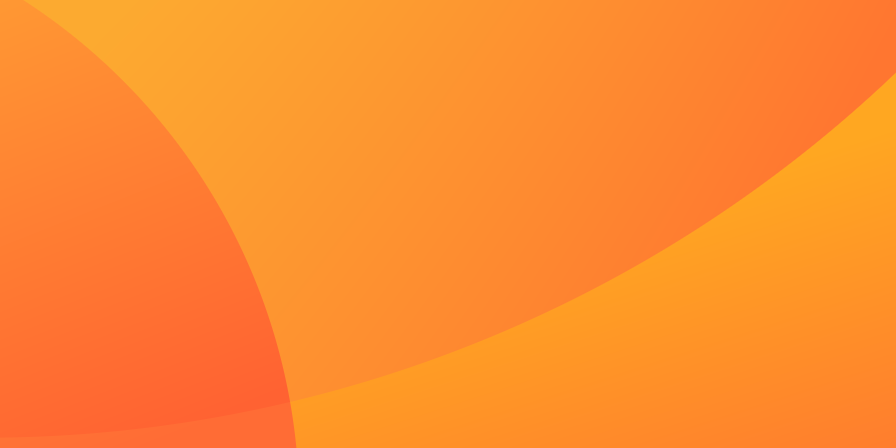
A Shadertoy shader for this background:

```glsl
// Lengths are in canvas heights, origin at the lower left.
const vec2 SWEEP_CENTER = vec2(-0.033, 2.966);
const float SWEEP_RADIUS = 2.943;
const vec2 DISC_CENTER = vec2(-0.678, -0.131);
const float DISC_RADIUS = 1.346;

// Each ramp holds (offset, x slope, y slope, x squared slope).
const vec4 GROUND_RAMP = vec4(0.095, 0.452, -1.393, 0.0);
const vec4 SWEEP_RAMP = vec4(0.269, 0.346, -0.385, 0.10);
const vec4 DISC_RAMP = vec4(0.889, 0.352, -0.889, 0.0);

const vec3 GROUND_AMBER = vec3(1.0, 0.655, 0.130);
const vec3 GROUND_ORANGE = vec3(1.0, 0.490, 0.180);
const vec3 SWEEP_AMBER = vec3(0.990, 0.665, 0.190);
const vec3 SWEEP_CORAL = vec3(1.0, 0.462, 0.190);
const vec3 DISC_ORANGE = vec3(1.0, 0.596, 0.200);
const vec3 DISC_CORAL = vec3(1.0, 0.384, 0.196);

// Extra light on the disc where the sweep does not cover it.
const vec3 DISC_LIFT = vec3(0.0, 0.040, 0.012);

vec3 gradient(vec2 p, vec4 ramp, vec3 startColor, vec3 endColor) {
    float t = dot(ramp, vec4(1.0, p, p.x * p.x));
    return mix(startColor, endColor, clamp(t, 0.0, 1.0));
}

// Antialiased coverage of a filled circle.
float circleMask(vec2 p, vec2 center, float radius) {
    float signedDistance = length(p - center) - radius;
    return clamp(0.5 - signedDistance * iResolution.y, 0.0, 1.0);
}

void mainImage(out vec4 fragColor, in vec2 fragCoord) {
    vec2 p = fragCoord / iResolution.y;
    float sweep = circleMask(p, SWEEP_CENTER, SWEEP_RADIUS);
    float disc = circleMask(p, DISC_CENTER, DISC_RADIUS);

    // Ground, then the broad sweep, then the disc on the left.
    vec3 color = gradient(p, GROUND_RAMP, GROUND_AMBER, GROUND_ORANGE);
    color = mix(color, gradient(p, SWEEP_RAMP, SWEEP_AMBER, SWEEP_CORAL), sweep);

    vec3 discColor = gradient(p, DISC_RAMP, DISC_ORANGE, DISC_CORAL);
    discColor += DISC_LIFT * (1.0 - sweep);
    color = mix(color, discColor, disc);

    fragColor = vec4(color, 1.0);
}
```
